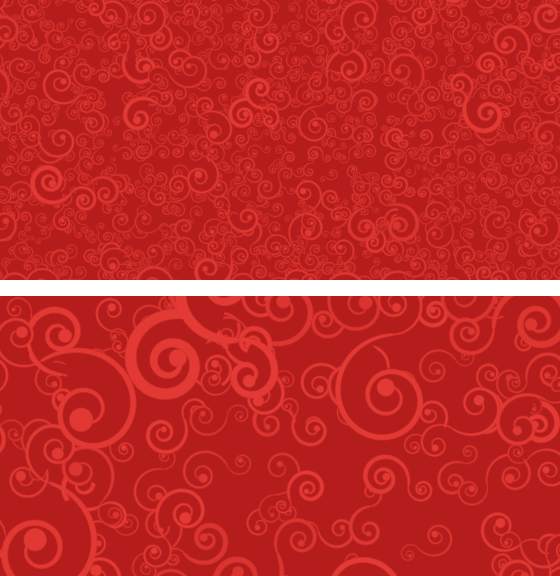
Top, the full canvas; bottom, a detail of the centre.
Give the GLSL for this pattern, as a WebGL 1 fragment shader.

```glsl
precision highp float;
// Dense scrollwork: S-shaped pairs of tapering spirals in light red on deep red.

uniform vec2 u_resolution;

const vec3 GROUND = vec3(0.705, 0.115, 0.108);
const vec3 SCROLL = vec3(0.895, 0.228, 0.208);

const float FINEST_CELL = 0.068;  // grid step of the smallest scrolls, in canvas heights
const float CELL_GROWTH = 1.62;   // step ratio from one layer to the next
const float JITTER = 0.6;         // scatter of the centres inside their cells
const float CORE_RADIUS = 0.16;   // where the spiral ends, in lobe radii
const float TAPER = 0.36;         // stroke width at the ends against the middle
const float EDGE_PIXELS = 1.15;   // half width of the smoothed edge
const float PI = 3.14159265;
const float TAU = 6.2831853;

vec4 hash4(vec2 p) {
  vec4 q = fract(p.xyxy * vec4(0.1031, 0.1030, 0.0973, 0.1099));
  q += dot(q, q.wzxy + 33.33);
  return fract((q.xxyz + q.yzzw) * q.zywx);
}

mat2 rotation(float angle) {
  float c = cos(angle), s = sin(angle);
  return mat2(c, s, -s, c);
}

// Draws one spiral of unit radius starting at (1, 0) and clears what lies inside it.
void stampLobe(vec2 p, float radius, float turns, float weight, float blob,
               float tone, inout float ink) {
  float soft = EDGE_PIXELS / u_resolution.y / radius;
  float r = max(length(p), 1e-4);
  if (r > 1.0 + weight + soft) return;

  float phiEnd = turns * TAU;
  float decay = -log(CORE_RADIUS) / phiEnd;
  float angle = atan(p.y, p.x);
  if (angle < 0.0) angle += TAU;

  // Nearest winding of the logarithmic spiral
  float winding = floor((-log(r) / decay - angle) / TAU + 0.5);
  winding = clamp(winding, 0.0, floor((phiEnd - angle) / TAU));
  float phi = angle + winding * TAU;
  float swell = sin(PI * sqrt(clamp(phi / phiEnd, 0.0, 1.0)));
  float stroke = abs(r - exp(-decay * phi)) - weight * mix(TAPER, 1.0, swell);

  // Round bud at the inner end
  vec2 bud = CORE_RADIUS * vec2(cos(phiEnd), sin(phiEnd));
  float shape = min(stroke, length(p - bud) - blob);

  // Region enclosed by the outer winding, opened gently at the stem
  float rim = mix(exp(-decay * TAU), exp(-decay * angle), smoothstep(0.0, 0.5, angle));
  float inside = smoothstep(-soft, soft, rim - r);
  float line = 1.0 - smoothstep(-soft, soft, shape);
  ink = max(ink * (1.0 - inside), line * tone);
}

// One layer of scrolls on a jittered grid.
void stampLayer(vec2 uv, float cell, float salt, float presence, inout float ink) {
  vec2 home = floor(uv / cell);
  for (int j = -1; j <= 1; j++) {
    for (int i = -1; i <= 1; i++) {
      vec2 id = home + vec2(float(i), float(j));
      vec4 place = hash4(id + salt);
      vec4 form = hash4(id + salt + 71.7);
      vec4 style = hash4(id + salt + 139.3);
      if (style.x > presence) continue;

      vec2 centre = (id + 0.5 + JITTER * (place.xy - 0.5)) * cell;
      float radius = cell * mix(0.35, 0.51, form.x);
      float turns = mix(1.5, 2.1, form.y);
      float weight = mix(0.045, 0.105, form.z * form.z);
      float blob = mix(0.11, 0.19, form.w);
      float tone = mix(0.78, 1.0, style.y);

      vec2 p = rotation(place.z * TAU) * (uv - centre) / radius;
      if (place.w < 0.5) p.y = -p.y;

      // The smaller partner is the lobe turned half round about the shared stem
      float ratio = mix(0.42, 0.68, style.z);
      vec2 stem = vec2(1.0, 0.0);
      vec2 partner = stem - (p - stem) / ratio;
      stampLobe(partner, radius * ratio, turns, weight, blob, tone, ink);
      stampLobe(p, radius, turns, weight, blob, tone, ink);
    }
  }
}

void main() {
  vec2 uv = gl_FragCoord.xy / u_resolution.y;
  float ink = 0.0;

  // Fine scrolls fill the gaps, larger ones lie over them
  for (int k = 0; k < 3; k++) {
    float level = float(k);
    float cell = FINEST_CELL * pow(CELL_GROWTH, level);
    stampLayer(uv + 3.7 * level, cell, 23.0 * level, 1.0 - 0.18 * level, ink);
  }

  gl_FragColor = vec4(mix(GROUND, SCROLL, ink), 1.0);
}
```
